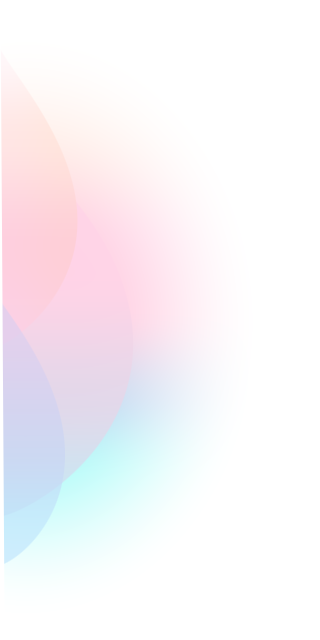
A Shadertoy shader for this background:

```glsl
// Three translucent petals hang from a slightly slanted left margin, over a
// wide elliptical glow that runs from peach through pink to cyan on white.
// Petals are power-curve profiles; colours are smooth vertical gradients.

// Coverage of a petal spanning top..bottom, as wide as width at its fullest.
float petal(vec2 p, float top, float bottom, float width, vec2 taper) {
    float t = clamp((p.y - top) / (bottom - top), 0.0, 1.0);
    float peak = taper.x / (taper.x + taper.y);
    float edge = width * pow(t / peak, taper.x)
                       * pow((1.0 - t) / (1.0 - peak), taper.y);
    float inside = edge - p.x;
    return clamp(inside / max(fwidth(inside), 1e-5) + 0.5, 0.0, 1.0);
}

vec3 glowColor(float y) {
    vec3 c = mix(vec3(1.0, 0.87, 0.82), vec3(1.0, 0.80, 0.88), smoothstep(0.18, 0.38, y));
    c = mix(c, vec3(0.72, 0.84, 0.94), smoothstep(0.48, 0.66, y));
    return mix(c, vec3(0.59, 0.98, 0.965), smoothstep(0.62, 0.75, y));
}

vec3 peachPetalColor(vec2 p) {
    vec3 c = mix(vec3(1.0, 0.97, 0.95), vec3(1.0, 0.90, 0.865), smoothstep(0.07, 0.22, p.y));
    c = mix(c, vec3(0.996, 0.81, 0.84), smoothstep(0.20, 0.39, p.y));
    c = mix(c, vec3(0.988, 0.815, 0.87), smoothstep(0.39, 0.53, p.y));
    // Cooler toward the margin, warmer at the rim
    return c + vec3(0.0, 0.0, 0.03) * (1.0 - smoothstep(0.0, 0.11, p.x));
}

vec3 pinkPetalColor(float y) {
    vec3 c = mix(vec3(1.0, 0.83, 0.905), vec3(0.895, 0.845, 0.915), smoothstep(0.42, 0.64, y));
    return mix(c, vec3(0.79, 0.90, 0.95), smoothstep(0.61, 0.80, y));
}

vec3 bluePetalColor(float y) {
    vec3 c = mix(vec3(0.85, 0.81, 0.94), vec3(0.785, 0.83, 0.955), smoothstep(0.52, 0.72, y));
    return mix(c, vec3(0.745, 0.895, 0.99), smoothstep(0.70, 0.84, y));
}

void mainImage(out vec4 fragColor, in vec2 fragCoord) {
    // Height is one unit, y measured down from the top
    vec2 p = vec2(fragCoord.x, iResolution.y - fragCoord.y) / iResolution.y;

    // Soft background glow
    float radius = length((p - vec2(0.04, 0.508)) / vec2(0.365, 0.456));
    float glow = 1.0 - smoothstep(0.2, 1.02, radius);
    vec3 color = mix(vec3(1.0), glowColor(p.y), glow);

    // Petals, back to front
    float pink = petal(p, 0.202, 0.807, 0.208, vec2(0.93, 0.75));
    color = mix(color, pinkPetalColor(p.y), pink * smoothstep(0.22, 0.36, p.y) * 0.95);

    float peach = petal(p, 0.0755, 0.540, 0.121, vec2(1.15, 0.83));
    color = mix(color, peachPetalColor(p), peach * 0.95);

    float blue = petal(p, 0.469, 0.883, 0.1016, vec2(1.05, 0.75));
    color = mix(color, bluePetalColor(p.y), blue * 0.65);

    // White sliver along the slanted left margin
    float margin = 0.0008 + 0.0065 * p.y;
    float body = clamp((p.x - margin) * iResolution.y + 0.5, 0.0, 1.0);
    fragColor = vec4(mix(vec3(1.0), color, body), 1.0);
}
```
